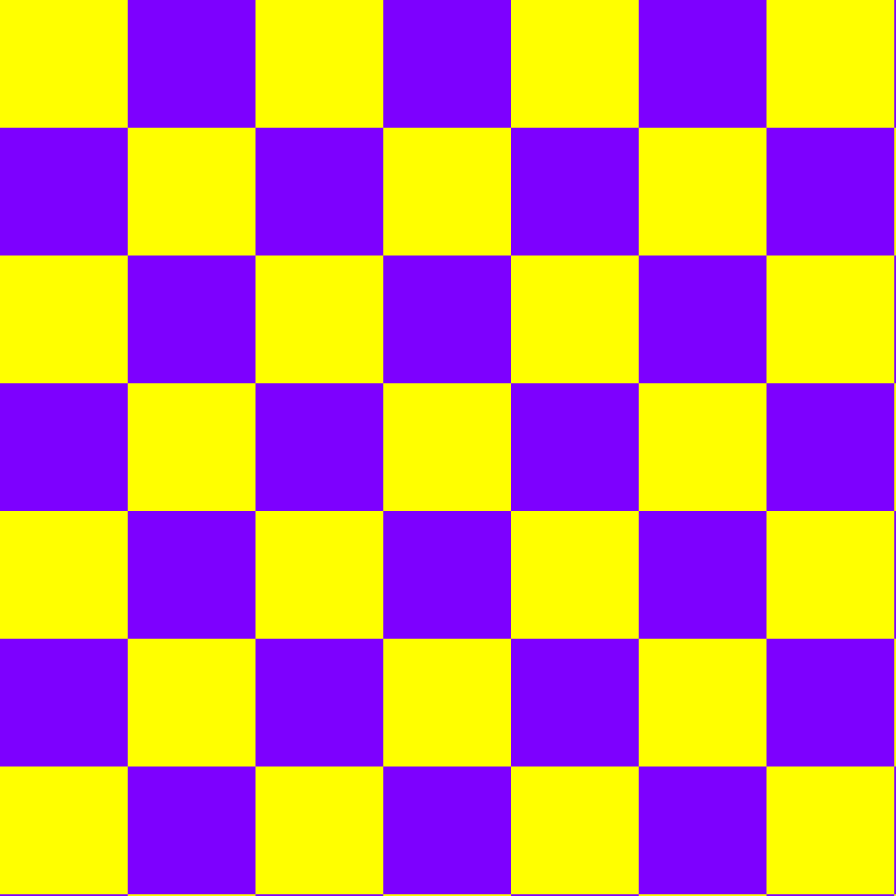
This pattern is drawn by a three.js fragment shader. Its source:

```glsl
#define CELL_SIZE (73.0 / 512.0)
#define YELLOW vec3(1.0, 1.0, 0.0)
#define VIOLET vec3(0.49, 0.0, 1.0)

varying vec2 vUv;

// Signed distance to the nearest cell edge per axis: positive in even cells, negative in odd
vec2 stripeDistance(vec2 cells) {
  return abs(mod(cells - 0.5, 2.0) - 1.0) - 0.5;
}

void main() {
  // Cells are counted from the top left corner, leaving a thin sliver at right and bottom
  vec2 cells = vec2(vUv.x, 1.0 - vUv.y) / CELL_SIZE;

  // Stripes of -1 and +1, smoothed over one pixel
  vec2 stripes = clamp(2.0 * stripeDistance(cells) / fwidth(cells), -1.0, 1.0);

  // The product of both stripe directions gives the checkerboard
  float checker = 0.5 + 0.5 * stripes.x * stripes.y;
  gl_FragColor = vec4(mix(VIOLET, YELLOW, checker), 1.0);
}
```
